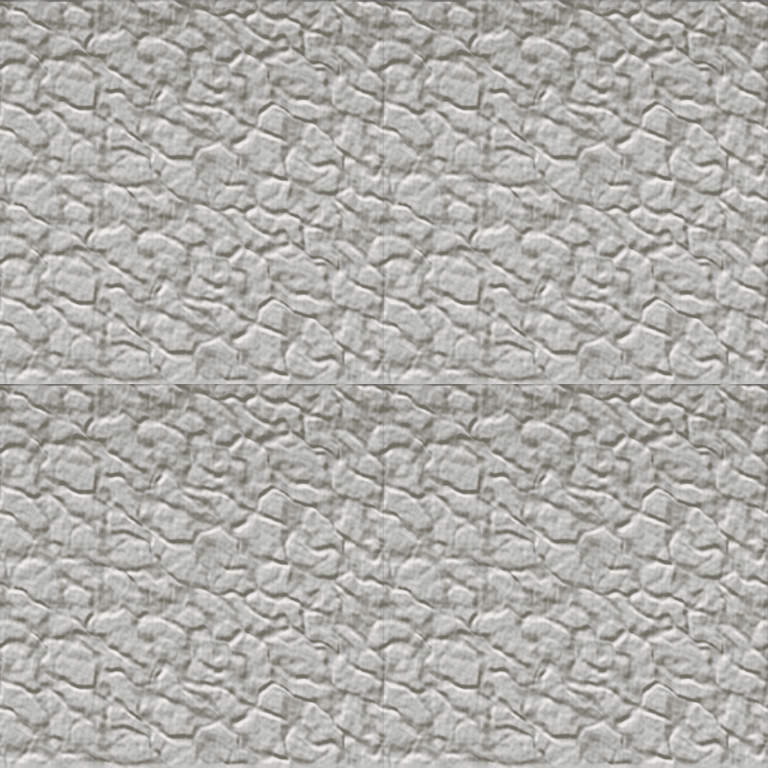
A three.js fragment shader for this texture:

```glsl
varying vec2 vUv;

const float TILES = 2.0;                  // panels across and down
const float BANDS = 1.97;                 // relief repeats down one panel
const vec2 LUMPS = vec2(8.0, 6.0);        // lumps per relief repeat
const vec2 LIGHT_STEP = vec2(-0.0042, 0.0180);
const float WARP = 0.62;
const float RELIEF = 2.3;
const float OCCLUSION = 0.45;
const float TONE_BIAS = 0.05;
const vec3 SHADOW = vec3(0.54, 0.53, 0.50);
const vec3 PLASTER = vec3(0.73, 0.73, 0.72);
const vec3 HIGHLIGHT = vec3(0.89, 0.88, 0.87);
const vec3 SEAM = vec3(0.38, 0.37, 0.36);

vec2 hash2(vec2 cell, float seed) {
  vec2 k = vec2(dot(cell, vec2(127.1, 311.7)), dot(cell, vec2(269.5, 183.3)));
  return fract(sin(k + seed * 17.3) * 43758.5);
}

float corner(vec2 cell, vec2 offset, vec2 period, float seed) {
  float angle = 6.28318 * hash2(mod(cell, period), seed).x;
  return dot(vec2(cos(angle), sin(angle)), offset);
}

// Gradient noise that wraps with the relief; twice as many cells across as up
float noise(vec2 p, float cells, float seed) {
  vec2 period = vec2(2.0, 1.0) * cells;
  vec2 i = floor(p * period);
  vec2 f = p * period - i;
  vec2 u = f * f * f * (f * (f * 6.0 - 15.0) + 10.0);
  vec2 e = vec2(1.0, 0.0);
  float low = mix(corner(i, f, period, seed), corner(i + e.xy, f - e.xy, period, seed), u.x);
  float high = mix(corner(i + e.yx, f - e.yx, period, seed), corner(i + e.xx, f - e.xx, period, seed), u.x);
  return mix(low, high, u.y);
}

// Gap between the two nearest lump centres: zero along the creases
float creaseGap(vec2 q) {
  vec2 base = floor(q);
  float nearest = 9.0;
  float second = 9.0;
  for (int y = -1; y <= 1; y++) {
    for (int x = -1; x <= 1; x++) {
      vec2 cell = base + vec2(float(x), float(y));
      float d = length(cell + 0.1 + 0.8 * hash2(mod(cell, LUMPS), 1.0) - q);
      second = min(second, max(nearest, d));
      nearest = min(nearest, d);
    }
  }
  return second - nearest;
}

// Slanted lumps with torn outlines; x is the full height, y the lump plateau
vec2 relief(vec2 p) {
  vec2 q = LUMPS * vec2(p.x, p.y + p.x);
  q += WARP * vec2(noise(p, 5.0, 2.0), noise(p, 5.0, 3.0));
  q += 0.4 * WARP * vec2(noise(p, 13.0, 4.0), noise(p, 13.0, 5.0));
  float plateau = smoothstep(0.0, 0.42, creaseGap(q));
  float wrinkle = smoothstep(0.0, 0.22, abs(noise(p + 0.02 * noise(p, 11.0, 6.0), 7.0, 7.0)));
  float grain = 0.24 * noise(p, 21.0, 8.0) + 0.17 * noise(p, 43.0, 9.0);
  return vec2(0.68 * plateau + 0.26 * wrinkle + grain, plateau);
}

void main() {
  vec2 panel = fract(vUv * TILES);
  vec2 p = vec2(panel.x, (panel.y - 1.0) * BANDS);

  // Light from the upper left, with darker creases
  vec2 here = relief(p);
  float slope = here.x - relief(p + LIGHT_STEP).x;
  float tone = RELIEF * slope - OCCLUSION * (1.0 - here.y) + TONE_BIAS;

  // Panel shading: dim upper end, pale flattened strip at the foot
  tone -= 0.28 * smoothstep(0.55, 1.0, panel.y);
  float foot = 1.0 - smoothstep(0.004, 0.016, panel.y);
  tone = clamp(mix(tone, 0.35, 0.6 * foot), -1.5, 1.25);

  vec3 color = PLASTER + min(tone, 0.0) * (PLASTER - SHADOW)
             + max(tone, 0.0) * (HIGHLIGHT - PLASTER);

  // Broken joint along the top edge and a faint one at the side
  float wear = smoothstep(-0.25, 0.3, noise(vec2(panel.x, 0.37), 6.0, 10.0));
  float joint = 1.0 - smoothstep(0.002, 0.007, 1.0 - panel.y);
  float side = 1.0 - smoothstep(0.001, 0.006, 1.0 - panel.x);
  color = mix(color, SEAM, max(joint * (0.2 + 0.6 * wear), 0.15 * side));

  gl_FragColor = vec4(color, 1.0);
}
```
